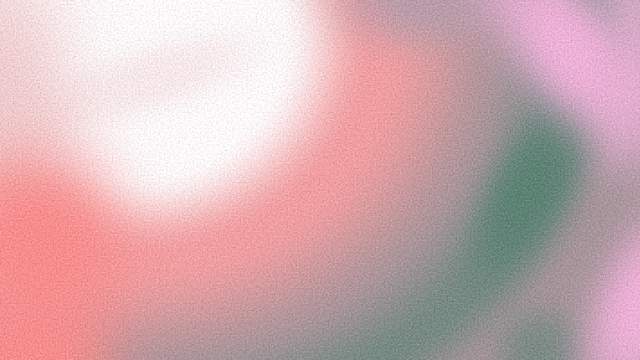
Reproduce this background procedurally as a Shadertoy shader.

```glsl
#define WHITE  vec3(0.985, 0.975, 0.98)
#define BLUSH  vec3(0.92, 0.75, 0.76)
#define CORAL  vec3(0.94, 0.62, 0.63)
#define RED    vec3(0.97, 0.55, 0.55)
#define MAUVE  vec3(0.65, 0.58, 0.60)
#define SAGE   vec3(0.47, 0.54, 0.52)
#define GREEN  vec3(0.35, 0.51, 0.45)
#define ORCHID vec3(0.82, 0.66, 0.76)
#define PINK   vec3(0.93, 0.69, 0.84)
#define GRAIN_SCALE  200.0
#define GRAIN_AMOUNT 0.14

vec2 hashGradient(vec2 cell) {
    vec3 q = fract(cell.xyx * vec3(0.1031, 0.1030, 0.0973));
    q += dot(q, q.yzx + 33.33);
    return 2.0 * fract((q.xx + q.yz) * q.zy) - 1.0;
}

float gradientNoise(vec2 p) {
    vec2 cell = floor(p), f = fract(p);
    vec2 u = f * f * f * (f * (f * 6.0 - 15.0) + 10.0);
    vec2 e = vec2(1.0, 0.0);
    float a = dot(hashGradient(cell), f);
    float b = dot(hashGradient(cell + e.xy), f - e.xy);
    float c = dot(hashGradient(cell + e.yx), f - e.yx);
    float d = dot(hashGradient(cell + e.xx), f - e.xx);
    return mix(mix(a, b, u.x), mix(c, d, u.x), u.y);
}

// Soft rotated ellipse, 1 at its centre
float glow(vec2 p, vec2 centre, vec2 radii, float angle) {
    float c = cos(angle), s = sin(angle);
    vec2 q = p - centre;
    float d = length(vec2(c * q.x + s * q.y, c * q.y - s * q.x) / radii);
    return exp(-d * d * d);
}

// Broad rings of colour around the bright upper left
vec3 ringGradient(vec2 p) {
    float r = length((p - vec2(0.347, 0.884)) / vec2(1.15, 1.0));
    vec3 outer = mix(MAUVE, ORCHID, smoothstep(0.4, 0.8, p.y));
    vec3 col = mix(WHITE, CORAL, smoothstep(0.37, 0.60, r));
    col = mix(col, MAUVE, smoothstep(0.62, 0.95, r));
    col = mix(col, SAGE, smoothstep(0.88, 1.07, r));
    return mix(col, outer, smoothstep(1.09, 1.24, r));
}

void mainImage(out vec4 fragColor, in vec2 fragCoord) {
    // Height is 1; x is stretched to a 16:9 frame
    vec2 p = fragCoord / iResolution.xy * vec2(16.0 / 9.0, 1.0);
    vec3 col = ringGradient(p);

    // Warm left side and the faint fold in the white
    col = mix(col, BLUSH, 0.8 * glow(p, vec2(-0.03, 0.64), vec2(0.25, 0.50), 0.0));
    col = mix(col, BLUSH, 0.3 * glow(p, vec2(0.42, 0.78), vec2(0.30, 0.09), 0.3));
    col = mix(col, RED, glow(p, vec2(0.10, 0.317), vec2(0.26), 0.0));
    col = mix(col, RED, glow(p, vec2(0.08, -0.02), vec2(0.25), 0.0));

    // Cool shadows
    col = mix(col, mix(MAUVE, ORCHID, 0.4), glow(p, vec2(1.20, 1.02), vec2(0.25, 0.15), 0.0));
    col = mix(col, GREEN, 0.9 * glow(p, vec2(1.465, 0.465), vec2(0.25, 0.11), 1.1));
    col = mix(col, SAGE, 0.9 * glow(p, vec2(1.50, 0.02), vec2(0.12), 0.0));

    // Pink lights on the right
    col = mix(col, PINK, glow(p, vec2(1.586, 0.861), vec2(0.33, 0.15), -0.905));
    col = mix(col, PINK, glow(p, vec2(1.794, 0.155), vec2(0.28, 0.14), 1.17));

    // Film grain
    col += GRAIN_AMOUNT * gradientNoise(p * GRAIN_SCALE);
    fragColor = vec4(clamp(col, 0.0, 1.0), 1.0);
}
```
